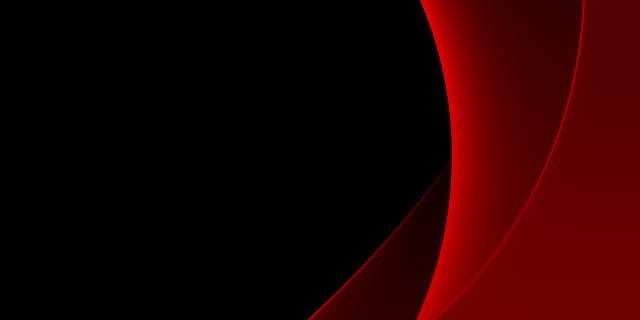
Reproduce this background procedurally as a Shadertoy shader.

```glsl
// Signed distance to a circle, positive outside
float circle(vec2 p, vec2 center, float radius) {
    return length(p - center) - radius;
}

// Thin highlight running along a contour
float rim(float dist, float width) {
    return exp(-dist * dist / (width * width));
}

void mainImage(out vec4 fragColor, in vec2 fragCoord) {
    vec2 p = fragCoord / iResolution.y;
    p.x += 1.0 - 0.5 * iResolution.x / iResolution.y;
    float soft = 0.75 / iResolution.y;

    float tail = circle(p, vec2(-1.322, 2.5), 3.385);
    float band = circle(p, vec2(0.172, 0.513), 1.24);
    float sheet = circle(p, vec2(0.406, 1.052), 1.419);

    // Dim lower fold, fading towards its upper tip
    float rise = clamp(p.y / 0.5, 0.0, 1.0);
    float tailRed = mix(0.17, 0.03, rise) + 0.17 * (1.0 - rise) * exp(-max(tail, 0.0) / 0.06);
    tailRed += mix(0.6, 0.12, rise) * rim(tail, 0.005);
    float red = tailRed * smoothstep(-soft, soft, tail);

    // Bright curved band with a glow falling off to the right
    float bandRed = mix(0.38, 0.19, p.y)
                  + mix(0.44, 0.73, p.y) * exp(-max(band, 0.0) / 0.09);
    red = mix(red, bandRed, smoothstep(-soft, soft, band));

    // Right sheet, warmer towards the lower corner
    float sheetRed = mix(0.43, 0.32, smoothstep(0.0, 0.9, p.y))
                   + 0.05 * exp(-max(sheet, 0.0) / 0.03);
    red = mix(red, sheetRed, smoothstep(-soft, soft, sheet));

    // Fine line where the sheet overlaps the band
    red += mix(0.12, 0.4, smoothstep(0.0, 0.9, p.y)) * rim(sheet, 0.0035)
         * smoothstep(-soft, soft, band);

    fragColor = vec4(red, 0.0, 0.0, 1.0);
}
```
